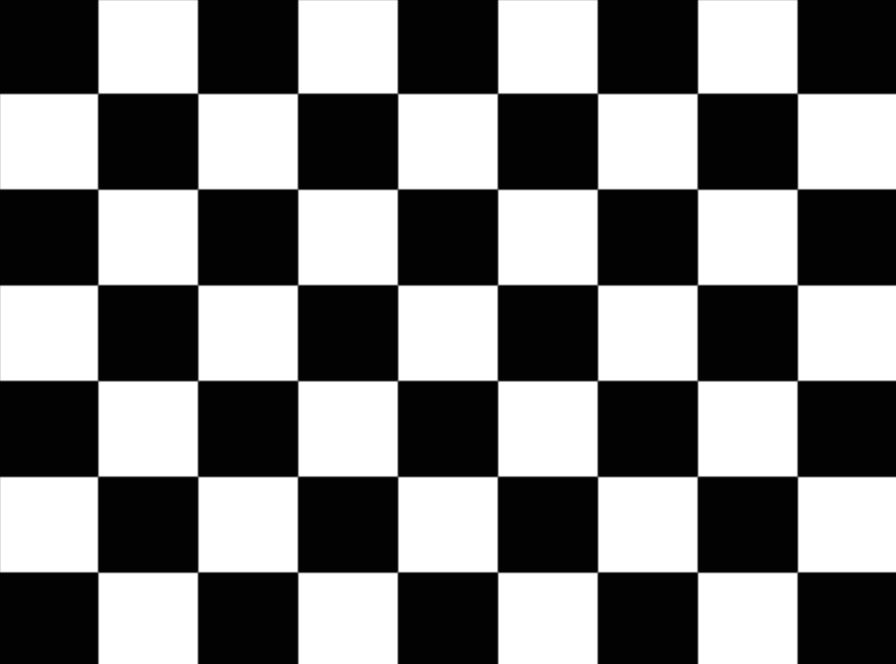
Write a Shadertoy shader that draws this pattern.

```glsl
// Black and white checkerboard, nine by seven cells, with soft grey seams.

// Distance to the nearest seam on each axis, its sign alternating from cell to cell.
vec2 alternatingDistance(vec2 position, vec2 cellSize) {
    vec2 cell = position / cellSize;
    vec2 index = floor(cell + 0.5);
    vec2 parity = 1.0 - 2.0 * mod(index, 2.0);
    return parity * (0.5 - abs(cell - index)) * cellSize;
}

void mainImage(out vec4 fragColor, in vec2 fragCoord) {
    // Units of canvas height, centred on the middle white cell.
    vec2 position = (fragCoord - vec2(0.5, 0.4982) * iResolution.xy) / iResolution.y;
    float pixel = 1.0 / iResolution.y;

    // Each axis saturates away from its seams; the product gives the checker sign.
    float seamHalfWidth = max(0.0025, 0.75 * pixel);
    vec2 side = clamp(alternatingDistance(position, vec2(0.1505, 0.1442)) / seamHalfWidth, -1.0, 1.0);
    float whiteness = smoothstep(-0.75, 1.0, side.x * side.y);

    // Faint grey hairline where white cells meet the left and top borders.
    vec2 inset = vec2(fragCoord.x, iResolution.y - fragCoord.y) * pixel;
    float borderDistance = min(inset.x, inset.y);
    float hairline = 1.0 - smoothstep(0.0017 - 0.5 * pixel, 0.0017 + 0.5 * pixel, borderDistance);

    vec3 white = vec3(1.0 - 0.12 * hairline);
    fragColor = vec4(mix(vec3(0.008), white, whiteness), 1.0);
}
```
